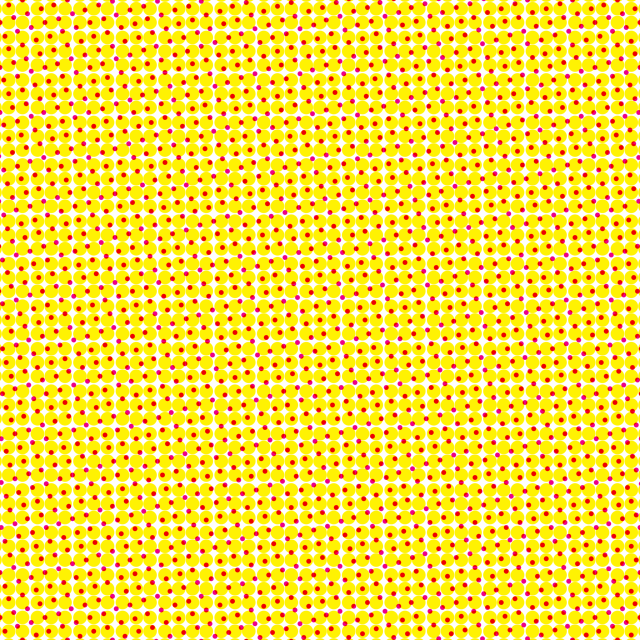
Give the GLSL for this pattern, as a three.js fragment shader.

```glsl
// Two-ink halftone: an upright screen of large yellow dots under a tilted
// screen of small magenta dots. Inks multiply, so overlaps print red, and
// dot centres snap to a fine raster, which opens uneven gaps between dots.

#define CELLS 45.2548        // dots across and down the canvas
#define RASTER 512.0         // steps across that dot centres snap to
#define YELLOW_RADIUS 0.482  // radii and softness in cells
#define MAGENTA_RADIUS 0.170
#define EDGE_SOFTNESS 0.05
#define YELLOW_ANGLE 0.0     // screen angles in degrees
#define MAGENTA_ANGLE 18.0
#define PAPER vec3(1.0, 1.0, 1.0)
#define YELLOW vec3(1.0, 0.95, 0.01)
#define MAGENTA vec3(0.93, 0.0, 0.53)

varying vec2 vUv;

mat2 rotation(float degrees) {
  float a = radians(degrees);
  return mat2(cos(a), sin(a), -sin(a), cos(a));
}

// Ink coverage of one dot screen, centred on the canvas
float dotScreen(vec2 p, float angle, float radius) {
  mat2 turn = rotation(angle);
  vec2 cell = floor(p * turn * CELLS + 0.5);
  float nearest = 1.0;

  // Snapping can move the closest dot into a neighbouring cell
  for (int y = -1; y <= 1; y++) {
    for (int x = -1; x <= 1; x++) {
      vec2 center = turn * (cell + vec2(float(x), float(y))) / CELLS;
      center = floor(center * RASTER + 0.5) / RASTER;
      nearest = min(nearest, length(p - center) * CELLS);
    }
  }
  return 1.0 - smoothstep(radius - EDGE_SOFTNESS, radius + EDGE_SOFTNESS, nearest);
}

void main() {
  vec2 p = vUv - 0.5;
  float yellow = dotScreen(p, YELLOW_ANGLE, YELLOW_RADIUS);
  float magenta = dotScreen(p, MAGENTA_ANGLE, MAGENTA_RADIUS);

  // Overprint the inks on the paper
  vec3 color = PAPER * mix(vec3(1.0), YELLOW, yellow);
  color *= mix(vec3(1.0), MAGENTA, magenta);
  gl_FragColor = vec4(color, 1.0);
}
```
